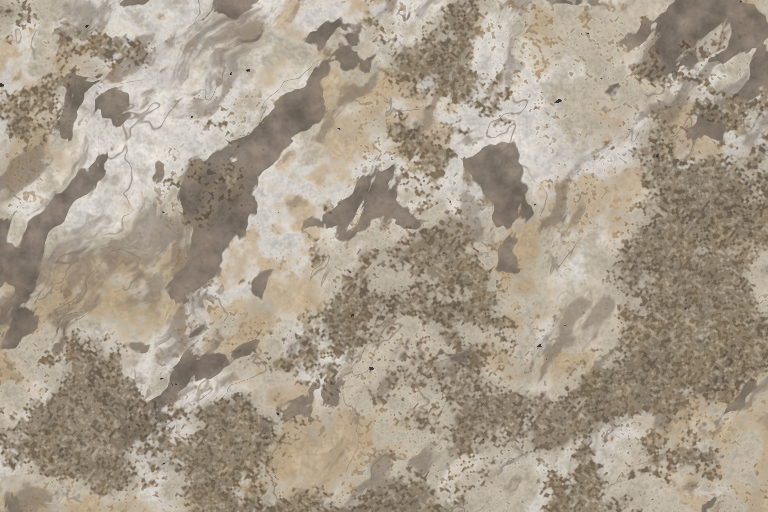
This texture is drawn by a WebGL 1 fragment shader. Its source:

```glsl
precision highp float;

uniform vec2 u_resolution;

const vec3 CHALK = vec3(0.845, 0.825, 0.795);
const vec3 CREAM = vec3(0.770, 0.730, 0.660);
const vec3 OCHRE = vec3(0.670, 0.570, 0.430);
const vec3 TAUPE = vec3(0.475, 0.430, 0.385);
const vec3 OLIVE = vec3(0.520, 0.465, 0.385);
const vec3 UMBER = vec3(0.340, 0.300, 0.250);
const vec3 BLACK = vec3(0.130, 0.135, 0.145);

const vec2 FLOW_DIR = vec2(0.62, 0.785);   // direction of the streaks
const float WARP = 0.18;                   // strength of the large folds
const float SLAB_LEVEL = 0.650;            // higher means fewer smooth patches
const float SAND_LEVEL = 0.615;            // higher means fewer grainy patches
const float GRAIN_SCALE = 215.0;           // grains per canvas height
const float TOOTH = 0.20;                  // contrast of the surface grain

float hash(vec2 p) {
  vec3 q = fract(vec3(p.xyx) * 0.1031);
  q += dot(q, q.yzx + 33.33);
  return fract((q.x + q.y) * q.z);
}

float noise(vec2 p) {
  vec2 i = floor(p), f = fract(p);
  f = f * f * (3.0 - 2.0 * f);
  float bottom = mix(hash(i), hash(i + vec2(1.0, 0.0)), f.x);
  float top = mix(hash(i + vec2(0.0, 1.0)), hash(i + 1.0), f.x);
  return mix(bottom, top, f.y);
}

float fbm(vec2 p) {
  float sum = 0.0, weight = 0.5;
  for (int i = 0; i < 5; i++) {
    sum += weight * noise(p);
    p = mat2(1.6, 1.2, -1.2, 1.6) * p + 17.3;
    weight *= 0.54;
  }
  return sum / 1.037;
}

// Thin line where a noise field crosses its middle value
float vein(vec2 p, float width) {
  return 1.0 - smoothstep(0.0, width, abs(fbm(p) - 0.5));
}

void main() {
  vec2 p = gl_FragCoord.xy / u_resolution.y;

  // Folded space, and the same space stretched along the flow
  vec2 fold = vec2(fbm(p * 4.0 + 41.0), fbm(p * 4.0 + 87.0)) - 0.5;
  vec2 w = p + WARP * fold;
  vec2 flow = vec2(dot(w, FLOW_DIR), dot(w, vec2(FLOW_DIR.y, -FLOW_DIR.x)));

  float upper = smoothstep(0.25, 0.80, p.y + 0.5 * fold.x - 0.10 * (p.x - 0.75));
  float lower = 1.0 - upper;

  // Grain from two turned lattices, and finer mottling
  vec2 turned = mat2(0.8, 0.6, -0.6, 0.8) * p;
  float fine = noise(turned * GRAIN_SCALE + 309.0);
  float coarse = noise(mat2(0.6, 0.8, -0.8, 0.6) * p * GRAIN_SCALE * 0.5 + 163.0);
  float grain = 0.62 * fine + 0.38 * coarse - 0.5;
  float mottle = fbm(turned * 30.0 + 55.0) - 0.5;

  // Chalky ground fading into cream
  float chalk = fbm(flow * vec2(5.0, 9.0) + 21.0) + 0.16 * (upper - 0.5);
  vec3 color = mix(CREAM, CHALK, smoothstep(0.38, 0.58, chalk + 0.5 * mottle));

  // Ochre stains broken up by the mottling
  float stain = fbm(w * 7.0 + 133.0) + 0.08 * lower + 0.75 * mottle + 0.18 * grain;
  color = mix(color, OCHRE, 0.62 * smoothstep(0.52, 0.74, stain));

  // Grey brown wisps drawn out along the flow
  float wisp = fbm(flow * vec2(8.0, 24.0) + 71.0) + 0.45 * mottle + 0.10 * grain;
  color = mix(color, TAUPE, 0.58 * smoothstep(0.55, 0.72, wisp));

  // Smooth slabs with crisp edges, mostly in the upper part
  float slab = fbm(flow * vec2(5.5, 11.0) + 201.0) + 0.08 * (upper - 0.6) + 0.10 * mottle;
  float slabMask = smoothstep(SLAB_LEVEL - 0.014, SLAB_LEVEL + 0.014, slab);
  color = mix(color, TAUPE * (1.0 + 0.4 * mottle), 0.90 * slabMask);

  // Grainy patches, mostly in the lower part
  float sand = fbm(w * vec2(4.6, 6.6) + 311.0) + 0.09 * (lower - 0.55);
  float sandMask = smoothstep(-0.05, 0.06, sand - SAND_LEVEL + 0.16 * grain + 0.25 * mottle);
  vec3 sandColor = mix(OLIVE, UMBER, smoothstep(0.02, 0.24, grain));
  sandColor = mix(sandColor, CREAM, 0.6 * smoothstep(0.08, 0.30, -grain));
  color = mix(color, sandColor, 0.85 * sandMask);

  // Scattered dark and rusty specks outside the slabs
  float dusty = smoothstep(0.40, 0.64, fbm(w * 8.0 + 401.0) + 0.10 * lower);
  float speck = smoothstep(0.10, 0.32, grain + 0.4 * mottle) * dusty;
  color = mix(color, mix(UMBER, OCHRE * 0.8, coarse), 0.60 * speck * (1.0 - slabMask));

  // Broken hairline veins
  float gap = smoothstep(0.50, 0.64, fbm(p * 8.0 + 503.0));
  color = mix(color, TAUPE, 0.55 * gap * vein(flow * vec2(4.0, 8.0) + 547.0, 0.014));

  // Rare clusters of black mineral
  float cluster = fbm(p * vec2(22.0, 36.0) + 607.0) + 0.14 * grain;
  color = mix(color, BLACK, 0.85 * smoothstep(0.83, 0.87, cluster));

  // Surface tooth
  color *= 1.0 + 0.28 * mottle + TOOTH * grain * (1.0 - 0.5 * slabMask);
  gl_FragColor = vec4(clamp(color, 0.0, 1.0), 1.0);
}
```
